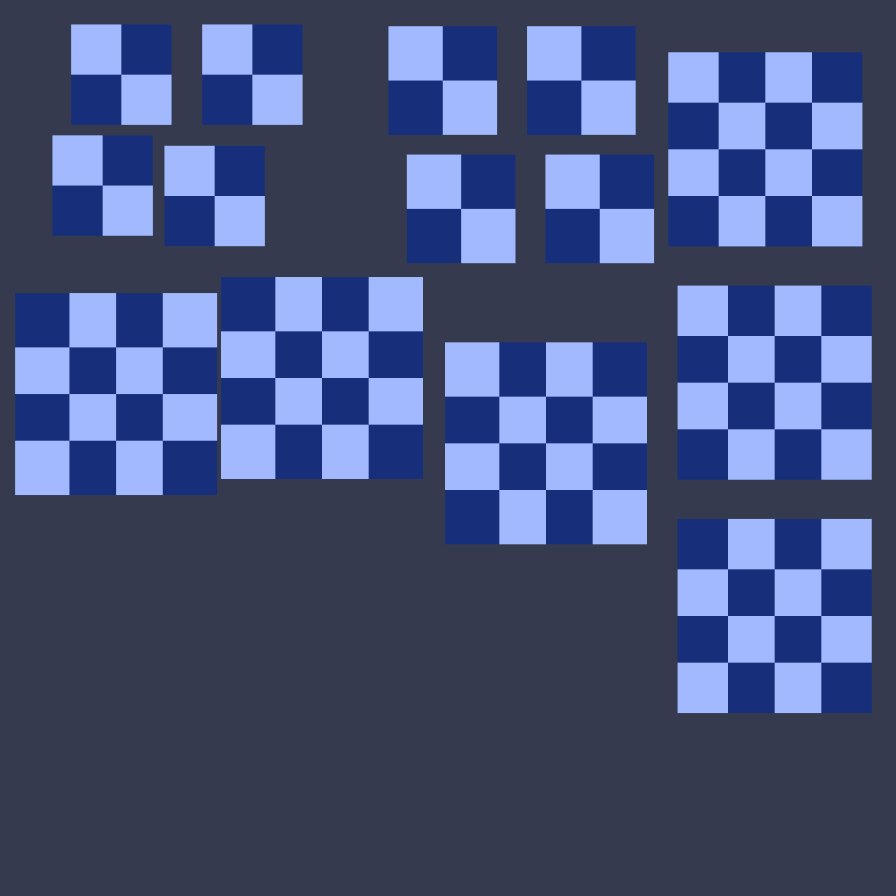
Write a Shadertoy shader that draws this pattern.

```glsl
// Scattered two-tone checkerboards, small and large, on a slate ground.
#define SPAN 96.0
#define LINE_STEP 5.0
#define SLATE vec3(0.208, 0.228, 0.304)
#define PALE vec3(0.636, 0.727, 1.0)
#define NAVY vec3(0.092, 0.184, 0.480)
#define HALF_TINY 5.38
#define HALF_SMALL 5.82
#define HALF_TALL 10.4
#define HALF_WIDE 10.82

// Antialiased sign: -1 below zero, +1 above.
float side(float d, float pixel) {
    return clamp(2.0 * d / pixel, -1.0, 1.0);
}

// Alternating sign along one axis; large boards also switch off-centre.
float stripe(float x, bool large, float pixel) {
    float s = side(x, pixel);
    return large ? s * side(abs(x) - LINE_STEP, pixel) : s;
}

// Paint one board; phase +1 puts a pale cell at the upper left.
void board(inout vec3 color, vec2 p, vec2 center, float halfSize, float phase, float pixel) {
    vec2 q = p - center;
    bool large = halfSize > 2.0 * LINE_STEP;
    float checker = stripe(q.x, large, pixel) * stripe(q.y, large, pixel);
    vec3 tile = mix(NAVY, PALE, 0.5 - 0.5 * phase * checker);
    vec2 inside = clamp((halfSize - abs(q)) / pixel + 0.5, 0.0, 1.0);
    color = mix(color, tile, inside.x * inside.y);
}

void mainImage(out vec4 fragColor, in vec2 fragCoord) {
    vec2 p = fragCoord / iResolution.xy * SPAN;
    float pixel = SPAN / iResolution.y;
    vec3 color = SLATE;

    // Loose cluster of tiny boards, upper left
    vec2 tiny[4] = vec2[4](vec2(13.0, 88.0), vec2(27.04, 88.0),
                           vec2(11.0, 76.12), vec2(23.0, 75.0));
    for (int i = 0; i < 4; i++)
        board(color, p, tiny[i], HALF_TINY, 1.0, pixel);

    // Sheared two by two group of small boards, upper middle
    for (int i = 0; i < 4; i++) {
        vec2 cell = vec2(i % 2, i / 2);
        vec2 center = vec2(47.44 + 14.85 * cell.x + 1.97 * cell.y, 87.37 - 13.75 * cell.y);
        board(color, p, center, HALF_SMALL, 1.0, pixel);
    }

    // Column of large boards on the right; the lowest is inverted
    for (int i = 0; i < 3; i++) {
        float row = float(i);
        vec2 center = vec2(82.0 + min(row, 1.0), 80.0 - 25.0 * row);
        board(color, p, center, HALF_TALL, i < 2 ? 1.0 : -1.0, pixel);
    }

    // Uneven row of larger boards across the middle: centre and phase
    vec3 wide[3] = vec3[3](vec3(12.44, 53.78, -1.0), vec3(34.5, 55.5, -1.0),
                           vec3(58.5, 48.5, 1.0));
    for (int i = 0; i < 3; i++)
        board(color, p, wide[i].xy, HALF_WIDE, wide[i].z, pixel);

    fragColor = vec4(color, 1.0);
}
```
